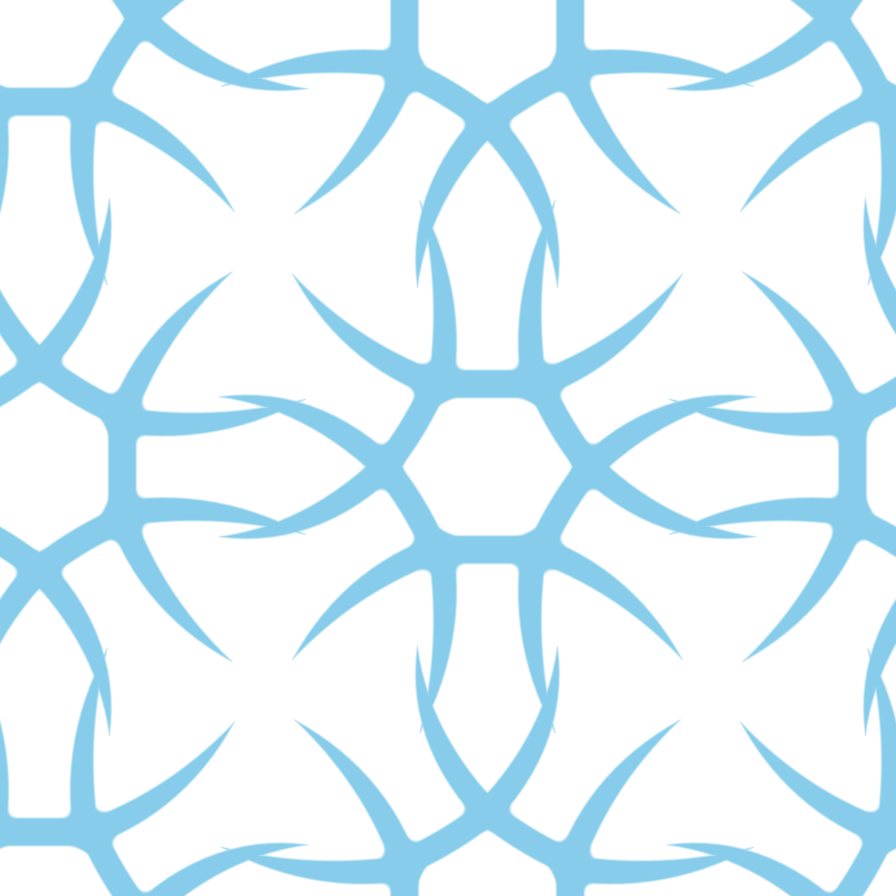
This pattern is drawn by a Shadertoy shader. Its source:

```glsl
const vec3 PAPER = vec3(1.0);
const vec3 SKY_BLUE = vec3(0.53, 0.805, 0.92);
const float CELLS = 2.0;                    // cells across the canvas
const vec2 CENTRE = vec2(0.544, 0.479);     // middle of one upright cell
const int SEGMENTS = 14;

float smoothMin(float a, float b, float k) {
    float h = max(k - abs(a - b), 0.0) / k;
    return min(a, b) - 0.25 * k * h * h;
}

vec2 bezier(vec2 a, vec2 b, vec2 c, float t) {
    return mix(mix(a, b, t), mix(b, c, t), t);
}

// Distance to a curved stroke; taper 0 keeps its width, 1 ends in a point
float stroke(vec2 p, vec2 a, vec2 b, vec2 c, float radius, float taper) {
    float d = 1e3;
    vec2 start = a;
    float startRadius = radius;
    for (int i = 1; i <= SEGMENTS; i++) {
        float t = float(i) / float(SEGMENTS);
        vec2 end = bezier(a, b, c, t);
        float endRadius = radius * (1.0 - taper * t * t);
        vec2 along = end - start;
        float h = clamp(dot(p - start, along) / dot(along, along), 0.0, 1.0);
        d = min(d, length(p - start - h * along) - mix(startRadius, endRadius, h));
        start = end;
        startRadius = endRadius;
    }
    return d;
}

// One quadrant of a hexagon with its arms; the cell spans -1 to 1
float hexagonMotif(vec2 p, float fillet) {
    vec2 corner = vec2(0.234, 0.37);
    vec2 vertex = vec2(0.458, 0.0);
    float bar = length(vec2(max(p.x - corner.x, 0.0), p.y - corner.y)) - 0.0625;
    float side = stroke(p, corner, vec2(0.323, 0.167), vertex, 0.058, 0.0);
    float vertexArm = stroke(p, vertex, vec2(0.79, 0.3125), vec2(1.198, 0.3125), 0.057, 1.0);
    float cornerArm = stroke(p, vec2(0.208, 0.37), vec2(0.146, 0.78), vec2(0.302, 1.1875), 0.057, 1.0);
    float thorn = stroke(p, corner, vec2(0.615, 0.51), vec2(0.87, 0.86), 0.057, 1.0);
    float d = smoothMin(bar, side, fillet);
    d = smoothMin(d, cornerArm, fillet);
    d = smoothMin(d, thorn, fillet);
    return smoothMin(d, vertexArm, fillet);
}

// Checkerboard of motifs, every other one turned by a quarter
float lattice(vec2 p, float fillet) {
    vec2 cell = floor(0.5 * p + 0.5);
    vec2 q = abs(p - 2.0 * cell);
    if (mod(cell.x + cell.y, 2.0) > 0.5) q = q.yx;
    // Arms of the neighbours reach over the cell border
    float own = hexagonMotif(q, fillet);
    float beside = hexagonMotif(vec2(q.y, 2.0 - q.x), fillet);
    float above = hexagonMotif(vec2(2.0 - q.y, q.x), fillet);
    return min(own, min(beside, above));
}

void mainImage(out vec4 fragColor, in vec2 fragCoord) {
    vec2 uv = fragCoord / iResolution.y;
    float scale = 2.0 * CELLS;
    float d = lattice((uv - CENTRE) * scale, 0.05);
    float soft = scale * max(0.0018, 0.8 / iResolution.y);
    float ink = 1.0 - smoothstep(-soft, soft, d);
    fragColor = vec4(mix(PAPER, SKY_BLUE, ink), 1.0);
}
```
